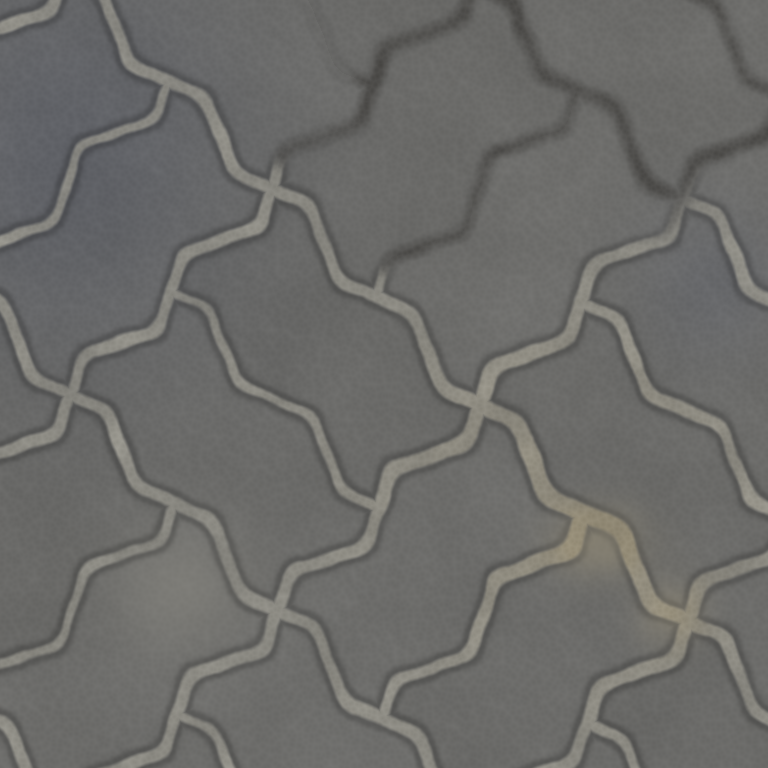
Give the GLSL for this texture, as a WebGL 2 fragment shader.

```glsl
#version 300 es
precision highp float;
// Wavy interlocking grey pavers, laid in pairs whose direction alternates
// like a basket weave. A skewed lattice is bent by layered sines; joints are
// distances to lattice lines, filled with pale sand or left as dark gaps.

uniform vec2 u_resolution;
out vec4 fragColor;

const float TAU = 6.2831853;
const vec2 CROSSING = vec2(0.625, 0.473);   // lattice origin on the canvas
const vec2 STEP_U = vec2(0.1354, -0.1406);  // down to the right
const vec2 STEP_V = vec2(-0.1315, -0.1341); // down to the left
const vec3 STONE = vec3(0.425, 0.424, 0.415);
const vec3 SLATE = vec3(0.365, 0.373, 0.395);
const vec3 SAND = vec3(0.575, 0.568, 0.535);
const vec3 OCHRE = vec3(0.60, 0.565, 0.475);
const vec3 GAP = vec3(0.285, 0.28, 0.27);

vec2 hash2(vec2 p) {
    vec3 h = fract(p.xyx * vec3(0.1031, 0.1030, 0.0973));
    h += dot(h, h.yzx + 33.33);
    return fract((h.xx + h.yz) * h.zy);
}

// Distance to the nearest scattered point, one point per cell.
float cellular(vec2 p) {
    vec2 base = floor(p);
    float nearest = 2.0;
    for (int y = -1; y <= 1; y++)
        for (int x = -1; x <= 1; x++) {
            vec2 id = base + vec2(x, y);
            nearest = min(nearest, distance(p, id + hash2(id)));
        }
    return nearest;
}

// Smooth irregular variation, about -1 to 1.
float layeredSines(vec2 p) {
    float sum = 0.0, weight = 0.5;
    for (int i = 0; i < 4; i++) {
        sum += weight * sin(p.x + 1.7 * sin(p.y)) * cos(p.y - 1.3 * sin(p.x));
        p = mat2(1.5, 1.1, -1.1, 1.5) * p + 2.3;
        weight *= 0.55;
    }
    return sum;
}

// Rounded zigzag followed by every paver side.
float zigzag(float t) {
    return sin(TAU * t) - sin(3.0 * TAU * t) / 9.0;
}

float spot(vec2 p, vec2 center, vec2 size) {
    vec2 d = (p - center) / size;
    return exp(-dot(d, d));
}

float evenLine(float t) {
    return abs(t - 2.0 * round(t * 0.5));
}

// Filled area of a joint of the given half width.
float band(float dist, float halfWidth, float soft) {
    return 1.0 - smoothstep(halfWidth - soft, halfWidth + soft, dist);
}

void main() {
    vec2 p = gl_FragCoord.xy / u_resolution;

    // Canvas to lattice, then bend both families of lines.
    vec2 q = inverse(mat2(STEP_U, STEP_V)) * (p - CROSSING);
    q += 0.012 * vec2(layeredSines(p * 27.0), layeredSines(p * 31.0 + 4.0));
    vec2 s = q + vec2(-0.095 * zigzag(q.y), 0.085 * zigzag(q.x));

    // Each two by two block is halved across or along, in turn.
    vec2 block = floor(s * 0.5);
    vec2 local = s - 2.0 * block - 1.0;
    bool splitsU = mod(block.x + block.y, 2.0) < 0.5;
    float across = splitsU ? local.x : local.y;
    float outer = min(evenLine(s.x), evenLine(s.y));
    float inner = abs(across);
    vec2 paver = block * 2.0 + vec2(step(0.0, across), 0.0);

    // Stone: broad tints, a tone per paver, scuffs and fine grain.
    float mottle = layeredSines(p * 13.0 + 1.0);
    float grain = cellular(p * 130.0) - 0.5;
    float scuff = cellular(vec2(p.x + p.y, (p.x - p.y) * 0.4) * 55.0) - 0.5;
    vec3 color = mix(STONE, SLATE, 0.95 * spot(p, vec2(0.08, 0.80), vec2(0.24, 0.27)));
    color = mix(color, SLATE + 0.045, 0.6 * spot(p, vec2(0.93, 0.63), vec2(0.10)));
    color += 0.022 * (hash2(paver + 17.0).x - 0.5);
    color += 0.018 * mottle + 0.025 * grain + 0.014 * scuff;

    // Dusty patch and sand spilled over the widest joint.
    float dust = spot(p, vec2(0.235, 0.235), vec2(0.095, 0.085));
    float spill = spot(p, vec2(0.785, 0.295), vec2(0.062, 0.045))
                + 0.6 * spot(p, vec2(0.875, 0.20), vec2(0.045));
    color = mix(color, SAND, 0.42 * dust);
    color = mix(color, OCHRE, clamp(spill * (0.6 + 0.35 * mottle), 0.0, 0.8));

    // Joints thin out and swell; one region holds no sand.
    float wear = layeredSines(p * 19.0 + 7.0);
    float swell = spot(p, vec2(0.74, 0.34), vec2(0.20));
    float outerWidth = 0.043 + 0.010 * wear + 0.022 * swell;
    float innerWidth = 0.033 + 0.010 * wear + 0.026 * swell;
    float edge = min(outer - outerWidth, inner - innerWidth);
    float empty = (1.0 - smoothstep(-0.12, 0.12, s.x + 0.3 * (s.y + 1.9)))
                * (1.0 - smoothstep(-0.28, -0.10, s.y));
    float buried = 1.0 - smoothstep(-2.25, -2.08, s.x);
    float fill = band(edge, 0.0, 0.017);

    // Shaded rim, then the sand or the open gap.
    float rim = exp(-pow((edge - 0.022) / 0.030, 2.0));
    color *= 1.0 - 0.19 * rim * (1.0 - 0.8 * empty) * (1.0 - 0.5 * spill);
    vec3 sand = mix(SAND, OCHRE, clamp(spill + 0.5 * swell, 0.0, 1.0));
    sand += 0.05 * grain + 0.035 * wear;
    float sandAmount = fill * (0.84 + 0.20 * wear) * (1.0 - empty) * (1.0 - 0.4 * dust);
    color = mix(color, sand, clamp(sandAmount, 0.0, 1.0));
    float gapAmount = band(edge, 0.005, 0.045) * empty * (1.0 - 0.85 * buried);
    color = mix(color, GAP + 0.05 * grain, clamp(gapAmount * (0.72 + 0.4 * wear), 0.0, 1.0));

    fragColor = vec4(color, 1.0);
}
```
